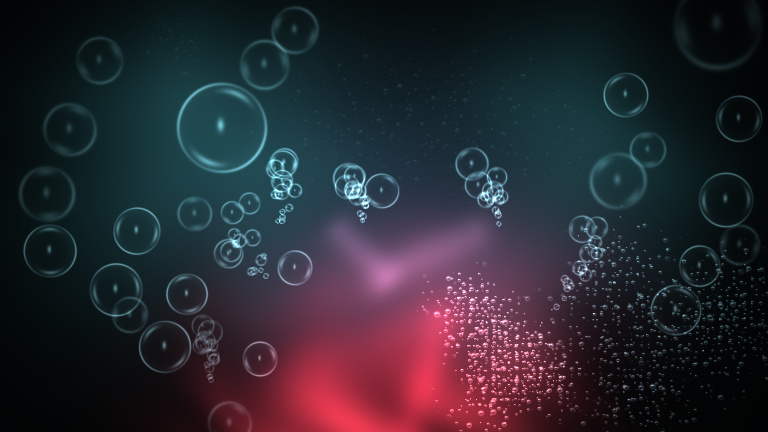
Write a Shadertoy shader that draws this background.

```glsl
// Glassy bubbles drifting through teal and crimson mist in dark water.
// Mist is elliptical glows bent by layered sines; bubbles are shaded discs,
// placed as large singles, rising plumes and cellular froth.

const vec3 DEEP = vec3(0.012, 0.022, 0.027);
const vec3 TEAL = vec3(0.09, 0.25, 0.26);
const vec3 SLATE = vec3(0.10, 0.13, 0.19);
const vec3 MAUVE = vec3(0.40, 0.23, 0.34);
const vec3 CRIMSON = vec3(0.72, 0.13, 0.22);
const vec3 CORAL = vec3(0.42, 0.13, 0.14);
const vec3 ICE = vec3(0.58, 0.86, 0.92);
const vec3 ROSE = vec3(1.0, 0.62, 0.74);

// Each bubble: centre x, centre y, radius, in canvas heights.
const vec3 SHARP[14] = vec3[14](
    vec3(0.514, 0.704, 0.107), vec3(0.317, 0.465, 0.056), vec3(0.269, 0.329, 0.063),
    vec3(0.433, 0.319, 0.049), vec3(0.382, 0.197, 0.062), vec3(0.116, 0.419, 0.063),
    vec3(0.602, 0.169, 0.041), vec3(0.683, 0.380, 0.041), vec3(0.884, 0.558, 0.041),
    vec3(1.449, 0.780, 0.053), vec3(1.711, 0.725, 0.055), vec3(1.681, 0.537, 0.065),
    vec3(1.565, 0.282, 0.060), vec3(1.620, 0.384, 0.049));
const vec3 FAINT[12] = vec3[12](
    vec3(0.109, 0.551, 0.065), vec3(1.431, 0.581, 0.066), vec3(0.162, 0.700, 0.062),
    vec3(0.613, 0.850, 0.058), vec3(0.683, 0.930, 0.055), vec3(0.231, 0.860, 0.055),
    vec3(1.500, 0.653, 0.042), vec3(1.662, 0.942, 0.104), vec3(0.532, 0.020, 0.051),
    vec3(1.713, 0.433, 0.047), vec3(0.451, 0.505, 0.040), vec3(0.301, 0.271, 0.042));

float hash(vec2 p) {
    return fract(sin(dot(p, vec2(41.3, 289.1))) * 4375.85);
}

float glow(vec2 p, vec2 centre, vec2 size) {
    vec2 q = (p - centre) / size;
    return exp(-dot(q, q));
}

float streak(vec2 p, vec2 a, vec2 b, float width) {
    vec2 ab = b - a;
    float t = clamp(dot(p - a, ab) / dot(ab, ab), 0.0, 1.0);
    float d = length(p - a - ab * t) / width;
    return exp(-d * d);
}

vec2 warp(vec2 p, float amount) {
    for (float k = 1.0; k < 5.0; k++)
        p += amount / k * sin(p.yx * k * 6.5 + vec2(k * 1.7, k * 2.9));
    return p;
}

// Thin uneven rim, curved reflections and a small central glint.
float bubble(vec2 p, vec2 centre, float radius, float blur) {
    vec2 q = (p - centre) / radius;
    float d = length(q);
    if (d > 1.3) return 0.0;
    float width = max(0.035 + blur, 0.9 / (iResolution.y * radius));
    float angle = atan(q.y, q.x) + centre.x * 9.0;
    float rim = exp(-pow((d - 0.95) / width, 2.0)) * (0.42 + 0.25 * sin(2.0 * angle));
    float arc = exp(-pow((d - 0.80) / (width * 1.8), 2.0));
    arc *= pow(0.5 + 0.5 * cos(2.0 * angle + 1.0), 6.0);
    float body = 0.09 * pow(d, 4.0) * smoothstep(1.0, 0.93, d);
    float glint = glow(q, vec2(-0.03, 0.06), vec2(0.07, 0.13) + blur);
    return rim + 0.55 * arc + body + 0.75 * glint;
}

// Tiny beads at the tip grow and spread toward the top.
float plume(vec2 p, vec2 tip, vec2 top, float spread) {
    float light = 0.0;
    for (float i = 0.0; i < 14.0; i++) {
        float t = i / 13.0;
        vec2 seed = tip + i * 0.37;
        vec2 jitter = vec2(hash(seed), hash(seed + 5.1)) - 0.5;
        float radius = mix(0.006, 0.031, t * t) * (0.75 + 0.5 * hash(seed + 2.3));
        light += bubble(p, mix(tip, top, t) + jitter * spread * (0.3 + t), radius, 0.03);
    }
    return light;
}

// One layer of cellular beads; density is the chance of a filled cell.
float froth(vec2 p, float scale, float density) {
    vec2 q = warp(p, 0.006) * scale;
    vec2 cell = floor(q);
    vec2 jitter = vec2(hash(cell), hash(cell + 17.0)) - 0.5;
    vec2 local = fract(q) - 0.5 - jitter * 0.44;
    float radius = mix(0.10, 0.27, hash(cell + 31.0));
    float d = length(local) / radius;
    float ring = exp(-pow((d - 0.75) / 0.3, 2.0));
    float shine = glow(local / radius, vec2(-0.2, 0.35), vec2(0.65, 0.35));
    float filled = smoothstep(0.0, 0.15, density - hash(cell + 47.0));
    return filled * (0.35 * ring + shine);
}

vec3 mist(vec2 p) {
    vec2 w = warp(p, 0.025);
    vec3 col = DEEP;
    col += TEAL * 0.85 * glow(w, vec2(0.50, 0.70), vec2(0.36, 0.30));
    col += TEAL * 0.75 * glow(w, vec2(1.36, 0.66), vec2(0.28, 0.29));
    col += TEAL * 0.28 * glow(w, vec2(0.25, 0.42), vec2(0.36, 0.30));
    col += SLATE * 0.75 * glow(w, vec2(0.88, 0.55), vec2(0.42, 0.27));
    col += MAUVE * 0.72 * glow(w, vec2(0.98, 0.35), vec2(0.36, 0.15));
    // Pale wisps crossing above the red cloud.
    float wisps = streak(w, vec2(0.77, 0.48), vec2(0.88, 0.37), 0.035)
        + streak(w, vec2(0.88, 0.37), vec2(1.08, 0.45), 0.045);
    col += MAUVE * 0.42 * wisps;
    // Red cloud with bright folded veins.
    float cloud = glow(w, vec2(0.88, 0.05), vec2(0.34, 0.25));
    float folds = sin(w.x * 17.0 + 2.0 * sin(w.y * 11.0)) * cos(w.y * 13.0 + w.x * 6.0);
    col += CRIMSON * cloud * (0.85 + 0.25 * folds);
    col += CORAL * glow(w, vec2(0.90, -0.02), vec2(0.32, 0.15)) * (0.8 + 0.5 * folds);
    col += CRIMSON * 0.35 * streak(w, vec2(0.97, 0.02), vec2(1.02, 0.25), 0.045);
    return col;
}

void mainImage(out vec4 fragColor, in vec2 fragCoord) {
    vec2 p = fragCoord / iResolution.y;
    vec3 col = mist(p);

    float light = 0.0;
    for (int i = 0; i < 14; i++) light += 0.8 * bubble(p, SHARP[i].xy, SHARP[i].z, 0.0);
    for (int i = 0; i < 12; i++) light += 0.38 * bubble(p, FAINT[i].xy, FAINT[i].z, 0.04);

    light += 0.7 * plume(p, vec2(0.652, 0.49), vec2(0.665, 0.60), 0.06);
    light += 0.7 * plume(p, vec2(0.845, 0.49), vec2(0.830, 0.60), 0.05);
    light += 0.7 * plume(p, vec2(1.148, 0.49), vec2(1.130, 0.60), 0.06);
    light += 0.6 * plume(p, vec2(0.610, 0.35), vec2(0.530, 0.48), 0.11);
    light += 0.6 * plume(p, vec2(1.290, 0.30), vec2(1.385, 0.47), 0.07);
    light += 0.35 * plume(p, vec2(0.485, 0.12), vec2(0.483, 0.23), 0.04);

    // Froth: rosy swarm, right-hand swarm, and dim specks high up.
    float rosy = streak(p, vec2(1.08, 0.29), vec2(1.25, 0.13), 0.07)
        + 0.8 * glow(p, vec2(1.13, 0.10), vec2(0.08, 0.10));
    float right = 0.6 * glow(p, vec2(1.48, 0.14), vec2(0.20, 0.17))
        + 0.7 * glow(p, vec2(1.70, 0.28), vec2(0.12, 0.11))
        + 0.5 * glow(p, vec2(1.42, 0.38), vec2(0.10, 0.10));
    float specks = 0.5 * glow(p, vec2(0.40, 0.90), vec2(0.07, 0.06))
        + 0.35 * glow(p, vec2(1.00, 0.72), vec2(0.35, 0.17));
    for (float k = 0.0; k < 3.0; k++) {
        float scale = 38.0 + 17.0 * k;
        vec2 shifted = p + k * 3.7;
        light += 0.85 * froth(shifted, scale, rosy);
        light += 0.6 * froth(shifted + 1.3, scale, right);
        light += 0.10 * froth(shifted + 2.9, scale, specks);
    }

    float warmth = clamp(1.3 * glow(p, vec2(1.0, 0.12), vec2(0.36, 0.24)), 0.0, 1.0);
    col += mix(ICE, ROSE, warmth) * light;
    col += ROSE * 0.16 * glow(p, vec2(1.17, 0.20), vec2(0.12, 0.12));

    // Darken toward the corners.
    vec2 edge = (fragCoord / iResolution.xy - 0.5) * vec2(1.75, 1.35);
    col *= mix(1.0, 0.4, smoothstep(0.45, 1.15, length(edge)));
    fragColor = vec4(clamp(col, 0.0, 1.0), 1.0);
}
```
